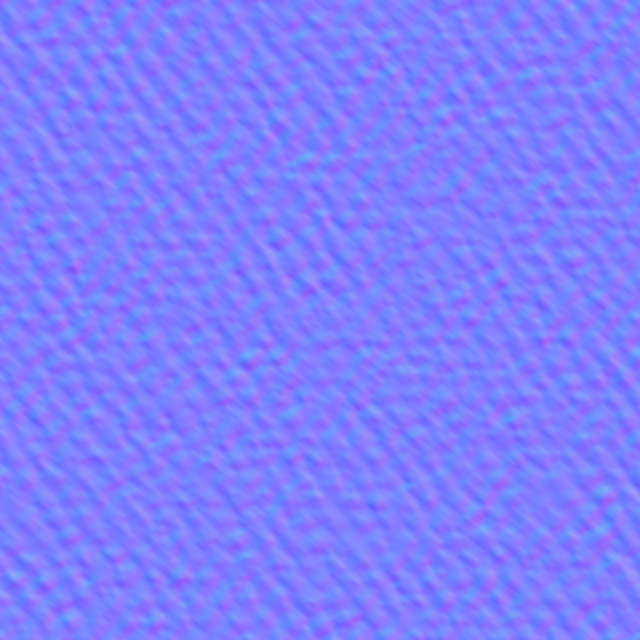
Reproduce this texture map procedurally as a WebGL 2 fragment shader.

```glsl
#version 300 es
precision highp float;

// Tangent-space normal map of a soft twill cloth. A height field is summed from
// falling and rising threads that cross in a diamond grid, plus slanted fibre
// noise; its slope, found by central differences, is encoded as a colour.

uniform vec2 u_resolution;
out vec4 fragColor;

const float TAU = 6.2831853;

float hash(vec2 cell) {
    vec3 h = fract(cell.xyx * vec3(0.1031, 0.1030, 0.0973));
    h += dot(h, h.yzx + 33.33);
    return fract((h.x + h.y) * h.z);
}

// Value noise with quintic fade, so that its slopes stay smooth
float noise(vec2 p) {
    vec2 cell = floor(p);
    vec2 f = p - cell;
    vec2 fade = f * f * f * (f * (f * 6.0 - 15.0) + 10.0);
    float low = mix(hash(cell), hash(cell + vec2(1.0, 0.0)), fade.x);
    float high = mix(hash(cell + vec2(0.0, 1.0)), hash(cell + vec2(1.0)), fade.x);
    return mix(low, high, fade.y);
}

vec2 noise2(vec2 p) {
    return vec2(noise(p + 17.3), noise(p + 71.9)) - 0.5;
}

// Falling and rising threads of like strength, with faint staggered rows
float weave(vec2 p) {
    p += 0.012 * noise2(p * 8.0) + 0.004 * noise2(p * 26.0);
    float falling = 23.0 * p.x + 16.0 * p.y;
    float rising = 23.0 * p.x - 16.0 * p.y;
    float ridge = 0.00056 * cos(TAU * falling) * (0.5 + noise(p * 12.0));
    float crossing = 0.00058 * cos(TAU * rising) * (0.5 + noise(p * 14.0 + 20.0));
    float row = 0.00020 * cos(TAU * (falling - rising));
    return ridge + crossing + row;
}

// Noise drawn out along a streak that falls to the right at the given angle
float streaks(vec2 p, float angle, float across, float along) {
    float c = cos(angle), s = sin(angle);
    return noise(vec2(across * (s * p.x + c * p.y), along * (c * p.x - s * p.y)) + 30.0);
}

// Uneven yarn leaning one way and fine fibres leaning the other
float fibres(vec2 p) {
    return 0.0021 * streaks(p, -0.40, 56.0, 30.0)
         + 0.0012 * streaks(p, 0.65, 90.0, 62.0);
}

float height(vec2 p) {
    return weave(p) + fibres(p);
}

void main() {
    vec2 p = gl_FragCoord.xy / u_resolution.y;

    // Slope of the cloth
    vec2 e = vec2(0.0013, 0.0);
    vec2 slope = vec2(height(p + e.xy) - height(p - e.xy),
                      height(p + e.yx) - height(p - e.yx)) / (2.0 * e.x);

    // Normal packed into the 0 to 1 range
    vec3 normal = normalize(vec3(-slope, 1.0));
    fragColor = vec4(0.5 + 0.5 * normal, 1.0);
}
```
